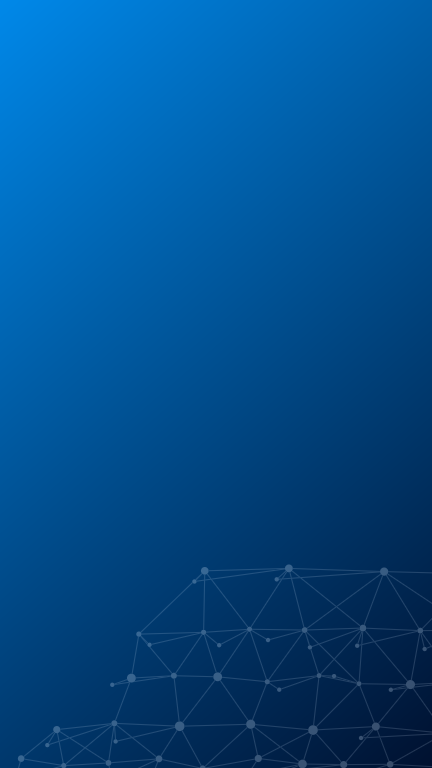
Write a WebGL 2 fragment shader that draws this background.

```glsl
#version 300 es
precision highp float;

uniform vec2 u_resolution;
out vec4 fragColor;

vec2 hash22(vec2 p) {
    vec3 q = fract(p.xyx * vec3(0.1031, 0.1030, 0.0973));
    q += dot(q, q.yzx + 33.33);
    return fract((q.xx + q.yz) * q.zy);
}

// Left end of a mesh row: the border leans right as rows climb
float rowStart(float row) {
    return 0.0234 + 0.06 * row + 0.0052 * row * (4.0 - row) - 0.031 * mod(row, 2.0);
}

// Spacing within a row: alternate rows differ, the top one is sparse
float rowPitch(float row) {
    float evenPitch = 0.061 + 0.056 * step(3.5, row);
    return mix(evenPitch, 0.0925 - 0.0072 * row, mod(row, 2.0));
}

// Slightly jittered node, id = (column, row), in canvas-height units
vec2 nodeAt(vec2 id) {
    float row = id.y;
    float height = 0.005 + row * (0.047 + 0.0042 * row) - 0.005 * mod(row, 2.0);
    vec2 base = vec2(rowStart(row) + id.x * rowPitch(row), height);
    return base + 0.016 * (hash22(id + 17.0) - 0.5);
}

float segmentDistance(vec2 p, vec2 a, vec2 b) {
    vec2 ab = b - a;
    float h = clamp(dot(p - a, ab) / dot(ab, ab), 0.0, 1.0);
    return length(p - a - ab * h);
}

// x: distance to the nearest link, y: distance to the nearest dot edge
vec2 meshDistance(vec2 p) {
    vec2 d = vec2(1.0);
    for (int j = 0; j < 5; j++) {
        for (int i = 0; i < 9; i++) {
            vec2 id = vec2(i, j);
            vec2 node = nodeAt(id);
            vec2 right = nodeAt(id + vec2(1, 0));
            vec2 rnd = hash22(id + 61.0);
            d.x = min(d.x, segmentDistance(p, node, right));
            d.y = min(d.y, length(p - node) - mix(0.0032, 0.0064, rnd.y * rnd.y));

            // Links to the two nodes that bracket this one in the row above
            if (j < 4) {
                float above = id.y + 1.0;
                float x = rowStart(id.y) + id.x * rowPitch(id.y);
                float column = floor((x - rowStart(above)) / rowPitch(above));
                for (float k = 0.0; k < 2.0; k++) {
                    if (column + k < 0.0) continue;
                    d.x = min(d.x, segmentDistance(p, node, nodeAt(vec2(column + k, above))));
                }
            }

            // Small companion dot below some nodes
            if (rnd.x > 0.4) {
                float angle = -3.1416 * rnd.y;
                vec2 companion = node + mix(0.012, 0.028, rnd.x) * vec2(cos(angle), sin(angle));
                d.y = min(d.y, length(p - companion) - 0.0028);
                d.x = min(d.x, segmentDistance(p, node, companion));
                d.x = min(d.x, segmentDistance(p, companion, right));
            }
        }
    }
    return d;
}

void main() {
    vec2 p = gl_FragCoord.xy / u_resolution.y;
    float aspect = u_resolution.x / u_resolution.y;

    // Diagonal gradient from the top left to the bottom right
    float t = (0.87 * p.x + 1.0 - p.y) / (0.87 * aspect + 1.0);
    vec3 color = mix(vec3(0.0, 0.535, 0.915), vec3(0.0, 0.065, 0.185), t);

    // Translucent pale mesh, confined to the lower part
    if (p.y < 0.3) {
        vec2 d = meshDistance(p) * u_resolution.y;
        float lineMask = clamp(0.0007 * u_resolution.y - d.x + 0.5, 0.0, 1.0);
        float dotMask = clamp(0.5 - d.y, 0.0, 1.0);
        color = mix(color, vec3(0.85, 0.92, 1.0), max(0.16 * lineMask, 0.26 * dotMask));
    }

    fragColor = vec4(color, 1.0);
}
```
